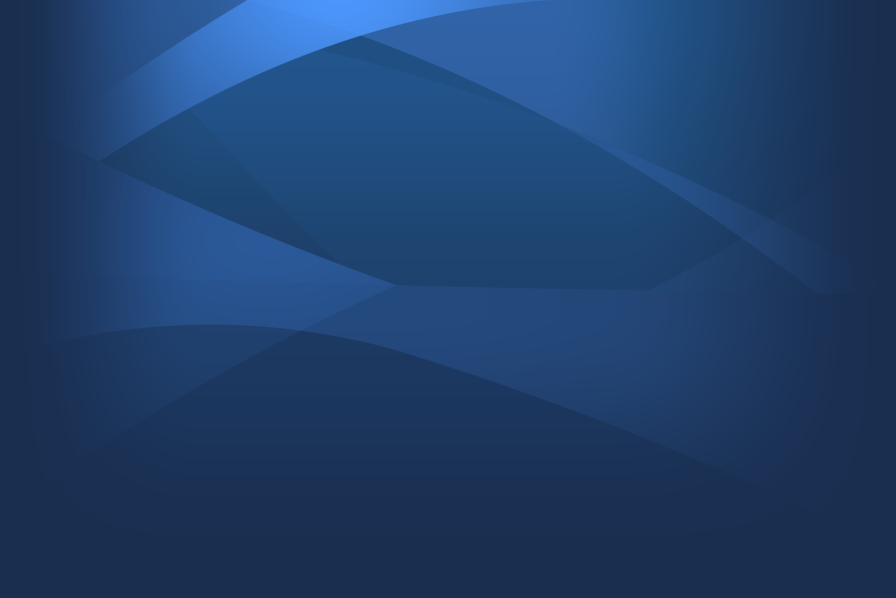
A Shadertoy shader for this background:

```glsl
// Deep blue abstract background of overlapping translucent curved panels.

const vec3 NAVY = vec3(0.100, 0.180, 0.312);
const float DESIGN_ASPECT = 1.5;

// Height at x of the parabola through three points.
float arc(float x, vec2 a, vec2 b, vec2 c) {
    float s1 = (b.y - a.y) / (b.x - a.x);
    float s2 = (c.y - b.y) / (c.x - b.x);
    float bend = (s2 - s1) / (c.x - a.x);
    return a.y + s1 * (x - a.x) + bend * (x - a.x) * (x - b.x);
}

// Antialiased coverage of the area above a curve height.
float above(float y, float curve) {
    float d = y - curve;
    return clamp(0.5 + d / max(fwidth(d), 1e-5), 0.0, 1.0);
}

// Soft elliptical light around a centre.
float glow(vec2 p, vec2 centre, vec2 scale) {
    vec2 d = (p - centre) * scale;
    return exp(-dot(d, d));
}

// Dark central lens, with a faint left facet that fades upward.
vec3 lensColor(vec2 p, float facet) {
    vec3 c = mix(vec3(0.115, 0.258, 0.425), vec3(0.135, 0.335, 0.555),
                 smoothstep(0.48, 0.95, p.y));
    return c - facet * vec3(0.003, 0.014, 0.025);
}

// Upper right panel, with a soft vertical fold.
vec3 rightColor(vec2 p) {
    float fold = smoothstep(0.92, 1.16, p.x);
    vec3 c = mix(vec3(0.188, 0.390, 0.655), vec3(0.135, 0.340, 0.555), fold);
    return c - (1.0 - smoothstep(0.60, 1.0, p.y)) * vec3(0.012, 0.045, 0.075);
}

// Bright upper left panel.
vec3 brightColor(vec2 p) {
    float light = glow(p, vec2(0.57, 1.02), vec2(3.2, 4.3));
    return mix(vec3(0.165, 0.350, 0.595), vec3(0.290, 0.575, 0.970), light);
}

// Lower panel, lit under the edge of the lens.
vec3 lowerColor(vec2 p, float leftFacet, float upperFacet) {
    vec3 c = mix(vec3(0.141, 0.286, 0.490), vec3(0.138, 0.270, 0.460),
                 smoothstep(0.70, 1.30, p.x));
    float light = glow(p, vec2(0.45, 0.60), vec2(4.5, 8.0));
    c += leftFacet * (vec3(0.008, 0.020, 0.036) + light * vec3(0.014, 0.032, 0.058));
    return c + upperFacet * vec3(0.004, 0.008, 0.014);
}

// Dark hill in the foreground, lighter on its left side.
vec3 hillColor(float leftFacet) {
    return vec3(0.110, 0.225, 0.388) + leftFacet * vec3(0.014, 0.028, 0.046);
}

// Fade toward the left, right and bottom borders.
float borderFade(vec2 p) {
    float left = smoothstep(0.01, 0.34, p.x);
    float right = 1.0 - smoothstep(1.02, 1.50, p.x);
    float bottom = smoothstep(0.04, 0.48, p.y);
    return left * right * bottom;
}

void mainImage(out vec4 fragColor, in vec2 fragCoord) {
    vec2 p = fragCoord / iResolution.xy * vec2(DESIGN_ASPECT, 1.0);
    float x = p.x;

    // Panel outlines
    float dome = arc(min(x, 0.95), vec2(0.166, 0.730), vec2(0.449, 0.883), vec2(0.928, 1.0));
    float ridge = arc(x, vec2(0.410, 1.0), vec2(0.9375, 0.791), vec2(1.240, 0.6035));
    float sweep = arc(x, vec2(0.537, 0.916), vec2(0.9375, 0.791), vec2(1.279, 0.639));
    float keel = arc(x, vec2(0.166, 0.730), vec2(0.391, 0.629), vec2(0.664, 0.523));
    float horizon = arc(x, vec2(0.117, 0.539), vec2(0.664, 0.523), vec2(1.084, 0.514));
    float rise = arc(x, vec2(1.084, 0.514), vec2(1.240, 0.600), vec2(1.426, 0.727));
    float hill = arc(x, vec2(0.234, 0.451), vec2(0.504, 0.447), vec2(0.664, 0.414));
    hill = mix(hill, arc(x, vec2(0.664, 0.414), vec2(0.977, 0.307), vec2(1.328, 0.160)),
               smoothstep(0.58, 0.74, x));
    float ray = arc(x, vec2(0.254, 0.307), vec2(0.504, 0.447), vec2(0.664, 0.523));
    float crease = arc(x, vec2(0.322, 0.814), vec2(0.439, 0.6875), vec2(0.566, 0.561));
    float corner = arc(x, vec2(0.146, 0.824), vec2(0.283, 0.918), vec2(0.414, 1.0));

    // Coverage of each side
    float overDome = above(p.y, dome);
    float overRidge = above(p.y, ridge);
    float overSweep = above(p.y, sweep);
    float overRay = above(p.y, ray);
    float overHorizon = above(p.y, horizon);
    float underRise = 1.0 - above(p.y, rise);

    // Lens, sliver, wedge and upper right panel
    vec3 color = lensColor(p, 1.0 - above(p.y, crease));
    color = mix(color, vec3(0.125, 0.312, 0.515), overSweep * (1.0 - overRidge));
    color = mix(color, vec3(0.158, 0.342, 0.575), overRidge * (1.0 - overSweep));
    color = mix(color, rightColor(p), overRidge * overSweep);
    color += underRise * vec3(0.018, 0.022, 0.036);

    // Bright panel and its shaded corner
    vec3 bright = brightColor(p) + overRidge * vec3(0.008, 0.012, 0.016);
    float shade = above(p.y, corner) * smoothstep(0.12, 0.36, x);
    color = mix(color, bright * (1.0 - 0.26 * shade), overDome);

    // Lower panel and the hill in front
    float underKeel = 1.0 - above(p.y, max(keel, horizon));
    color = mix(color, lowerColor(p, overRay, overHorizon), underKeel);
    color = mix(color, hillColor(overRay), 1.0 - above(p.y, hill));

    fragColor = vec4(mix(NAVY, color, borderFade(p)), 1.0);
}
```
